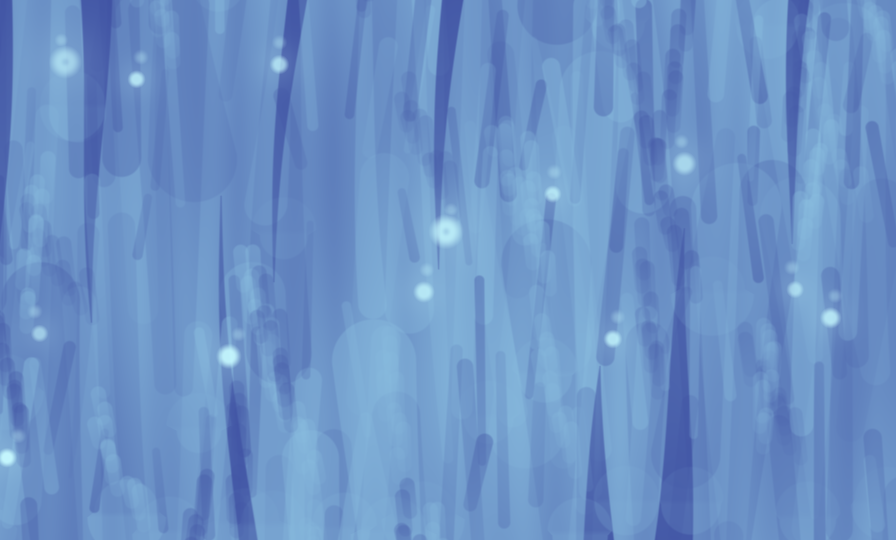
Reproduce this background procedurally as a Shadertoy shader.

```glsl
// Layered translucent vertical brush strokes in misty blues with small glowing lights.
#define DEEP vec3(0.20, 0.25, 0.60)
#define PALE vec3(0.57, 0.79, 0.90)
#define GLOW vec3(0.78, 0.98, 1.00)
#define RIBBONS 70
#define WEDGES 8
#define STREAKS 110
#define CHAINS 34
#define DABS 10
#define DISCS 24
#define LIGHTS 14
#define DARK_INK 0.14
#define LIGHT_INK 0.92

vec4 hash4(float n) {
    vec4 q = fract(n * vec4(0.1031, 0.1030, 0.0973, 0.1099));
    q += dot(q, q.wzxy + 33.33);
    return fract((q.xxyz + q.yzzw) * q.zywx);
}

float gradientDot(vec2 cell, vec2 offset) {
    float angle = 6.2832 * hash4(cell.x + 57.0 * cell.y + 400.0).x;
    return dot(vec2(cos(angle), sin(angle)), offset);
}

float gradientNoise(vec2 p) {
    vec2 i = floor(p), f = p - i;
    vec2 u = f * f * f * (f * (f * 6.0 - 15.0) + 10.0);
    vec2 e = vec2(1.0, 0.0);
    return mix(mix(gradientDot(i, f), gradientDot(i + e, f - e), u.x),
               mix(gradientDot(i + e.yx, f - e.yx), gradientDot(i + 1.0, f - 1.0), u.x), u.y);
}

// Evenly spread horizontal position with a little jitter
float spreadX(int i, float jitter, float aspect) {
    return (fract(float(i) * 0.618034 + 0.06 * jitter) * 1.1 - 0.05) * aspect;
}

// Tapered round-ended stroke whose ink thins towards its second end
void paint(inout float tone, vec2 p, vec2 a, vec2 b, float ra, float rb, float ink, float alpha) {
    vec2 pa = p - a, ba = b - a;
    float h = clamp(dot(pa, ba) / dot(ba, ba), 0.0, 1.0);
    float d = length(pa - ba * h) - mix(ra, rb, h);
    float soft = 0.0025;
    tone = mix(tone, ink, alpha * mix(1.0, 0.55, h) * smoothstep(soft, -soft, d));
}

void mainImage(out vec4 fragColor, in vec2 fragCoord) {
    vec2 p = fragCoord / iResolution.y;
    float aspect = iResolution.x / iResolution.y;

    // Soft wash: broad haze and fine vertical streaks
    float tone = 0.62 + 0.22 * gradientNoise(p * vec2(2.6, 1.8))
                      + 0.14 * gradientNoise(p * vec2(17.0, 1.3) + 9.0);

    // Broad bent ribbons, round at one end and narrow at the other
    for (int i = 0; i < RIBBONS; i++) {
        vec4 r = hash4(float(i) + 11.0), s = hash4(float(i) + 211.0);
        float side = s.x < 0.5 ? -1.0 : 1.0;
        vec2 a = vec2(spreadX(i, r.x, aspect), r.y * 1.2 - 0.1);
        vec2 b = a + vec2(0.16 * (r.z - 0.5), side * mix(0.4, 0.95, r.w));
        vec2 q = p + vec2(0.025 * (s.w - 0.5) * sin(p.y * 5.0 + 6.28 * s.z), 0.0);
        bool light = s.y < 0.6;
        paint(tone, q, a, b, mix(0.02, 0.085, s.z * s.z), mix(0.003, 0.03, s.w),
              light ? LIGHT_INK : 0.24, mix(0.14, 0.36, r.w));
    }

    // Deep wedges hanging from the top or rising from the bottom
    for (int i = 0; i < WEDGES; i++) {
        vec4 r = hash4(float(i) + 503.0);
        float base = r.y < 0.5 ? -0.03 : 1.03;
        vec2 a = vec2(spreadX(i, r.x, aspect), base);
        vec2 b = a + vec2(0.12 * (r.z - 0.5), sign(0.5 - base) * mix(0.35, 0.7, r.w));
        vec2 q = p + vec2(0.012 * sin(p.y * 6.0 + 6.28 * r.w), 0.0);
        paint(tone, q, a, b, mix(0.015, 0.04, r.z), 0.001, 0.08, 0.82);
    }

    // Pale discs, every second one resting along the lower edge
    for (int i = 0; i < DISCS; i++) {
        vec4 r = hash4(float(i) + 701.0);
        float y = i % 2 == 0 ? 0.07 * r.y : r.y;
        vec2 c = vec2(spreadX(i, r.x, aspect), y);
        paint(tone, p, c, c + vec2(0.0, 0.01), mix(0.04, 0.085, r.z), 0.06, LIGHT_INK, mix(0.1, 0.3, r.w));
    }

    // Slim streaks
    for (int i = 0; i < STREAKS; i++) {
        vec4 r = hash4(float(i) + 907.0), s = hash4(float(i) + 1109.0);
        vec2 a = vec2(spreadX(i, r.x, aspect), r.y * 1.2 - 0.1);
        vec2 b = a + vec2(0.09 * (r.z - 0.5), (s.x < 0.5 ? -1.0 : 1.0) * mix(0.1, 0.45, r.w));
        float radius = mix(0.008, 0.018, s.y);
        paint(tone, p, a, b, radius, radius * 0.8, s.z < 0.65 ? DARK_INK : LIGHT_INK, mix(0.15, 0.42, s.w));
    }

    // Chains of short overlapping dabs with lumpy edges
    for (int i = 0; i < CHAINS; i++) {
        vec4 r = hash4(float(i) + 1301.0), s = hash4(float(i) + 1501.0);
        vec2 start = vec2(spreadX(i, r.x, aspect), r.y * 1.3 - 0.25);
        vec2 stride = vec2(0.022 * (r.z - 0.5), mix(0.018, 0.034, r.w));
        float ink = s.x < 0.55 ? DARK_INK : LIGHT_INK;
        for (int k = 0; k < DABS; k++) {
            vec4 t = hash4(float(i * DABS + k) + 1709.0);
            vec2 a = start + stride * float(k) + vec2(0.028 * (t.x - 0.5), 0.0);
            vec2 b = a + vec2(stride.x, mix(0.03, 0.09, t.y));
            paint(tone, p, b, a, 0.014, 0.013, ink, mix(0.12, 0.34, s.y));
        }
    }
    vec3 colour = mix(DEEP, PALE, clamp(tone, 0.0, 1.0));

    // Blurred lights, each with a fainter companion
    for (int i = 0; i < LIGHTS; i++) {
        vec4 r = hash4(float(i) + 2203.0);
        vec2 c = vec2(spreadX(i, r.x, aspect), mix(0.1, 0.9, r.y));
        float size = mix(0.018, 0.038, r.z * r.z * r.z);
        float d = length(p - c) / size;
        float core = smoothstep(1.1, 0.35, d) * (1.0 - 0.3 * step(0.03, size) * smoothstep(0.3, 0.0, d));
        float friend = smoothstep(1.0, 0.1, length(p - c - vec2(0.03 * (r.w - 0.3), 0.04)) / 0.018);
        float halo = 0.12 * exp(-d * d * 0.25);
        colour = mix(colour, GLOW, max(max(core * mix(0.6, 0.95, r.w), 0.35 * friend), halo));
    }
    fragColor = vec4(colour, 1.0);
}
```
